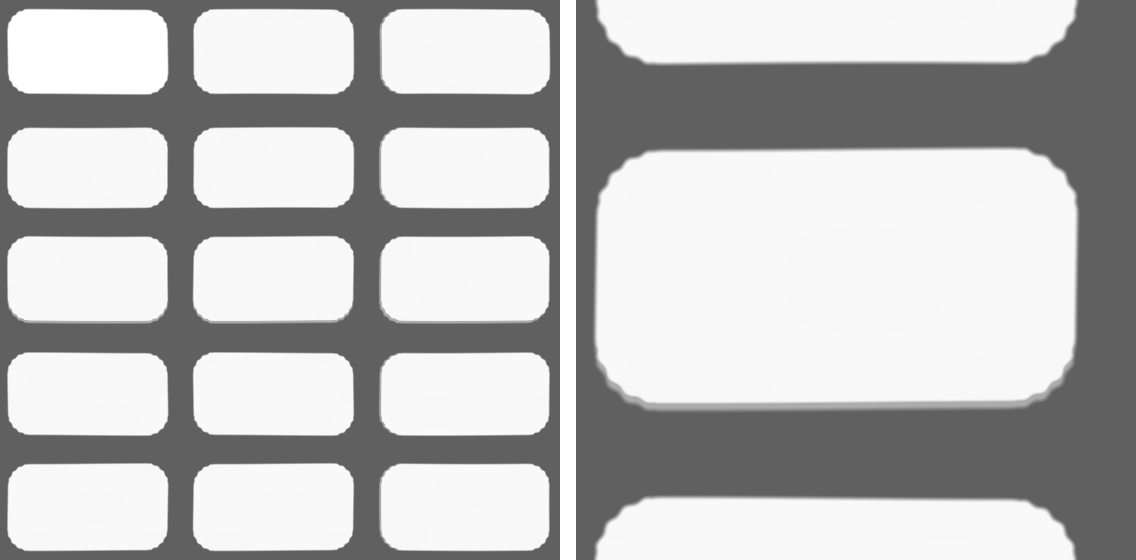
Left, the full canvas; right, a detail of the centre.
Reproduce this pattern procedurally as a three.js fragment shader.

```glsl
// Three by five grid of pale rounded tiles on dark grey, with slightly uneven spacing and soft, worn edges.
varying vec2 vUv;

float hash(vec2 p) {
  return fract(sin(dot(p, vec2(127.1, 311.7))) * 4375.85);
}

float roundedBox(vec2 p, vec2 halfSize, float radius) {
  vec2 q = abs(p) - halfSize + radius;
  return length(max(q, 0.0)) + min(max(q.x, q.y), 0.0) - radius;
}

// Uneven column and row positions
vec2 tileCenter(vec2 cell) {
  float x = 0.1569 + cell.x * (0.3262 + 0.0052 * cell.x);
  float y = 0.0944 + cell.y * (0.2033 - 0.0013 * mod(cell.y, 2.0));
  return vec2(x, y);
}

// The last column is wider, odd rows are shallower, the bottom row is tallest
vec2 tileHalfSize(vec2 cell) {
  float w = 0.143 + 0.0074 * step(1.5, cell.x);
  float h = 0.0755 + 0.002 * step(cell.y, 0.5)
          - mod(cell.y, 2.0) * (0.0009 + 0.001 * cell.y);
  return vec2(w, h);
}

float tileMask(vec2 p, vec2 halfSize, float seed) {
  // Gently bowed sides
  vec2 bow = sin(p.yx * vec2(24.0, 14.0) + seed * 6.28);
  float d = roundedBox(p + 0.0007 * bow, halfSize, 0.04);
  // Small nicks, only around the corners
  vec2 q = abs(p) - halfSize + 0.036;
  float corner = smoothstep(0.0, 0.008, min(q.x, q.y));
  d += 0.0008 * corner * sin(atan(q.y, q.x) * 16.0 + seed);
  return 1.0 - smoothstep(-0.002, 0.002, d);
}

void main() {
  vec2 cell = min(floor(vUv * vec2(3.0, 5.0)), vec2(2.0, 4.0));
  vec2 p = vUv - tileCenter(cell);
  vec2 halfSize = tileHalfSize(cell);
  float seed = hash(cell + 1.0);

  // Thin grey rim left of the last column and below the middle row
  vec2 rimShift = vec2(0.0018 * step(1.5, cell.x),
                       0.0025 * step(abs(cell.y - 2.0), 0.5));
  float body = tileMask(p - 0.5 * rimShift, halfSize, seed);
  float rim = tileMask(p + rimShift, halfSize, seed);
  float mask = max(body, 0.5 * rim);

  // Faint mottling; the top left tile is pure white
  float mottle = sin(p.x * 31.0 + seed * 9.0) * sin(p.y * 43.0 + seed * 17.0);
  float pale = 0.975 + 0.003 * mottle;
  float topLeft = step(cell.x, 0.5) * step(3.5, cell.y);
  float tile = mix(pale, 1.0, topLeft);

  gl_FragColor = vec4(vec3(mix(0.376, tile, mask)), 1.0);
}
```
